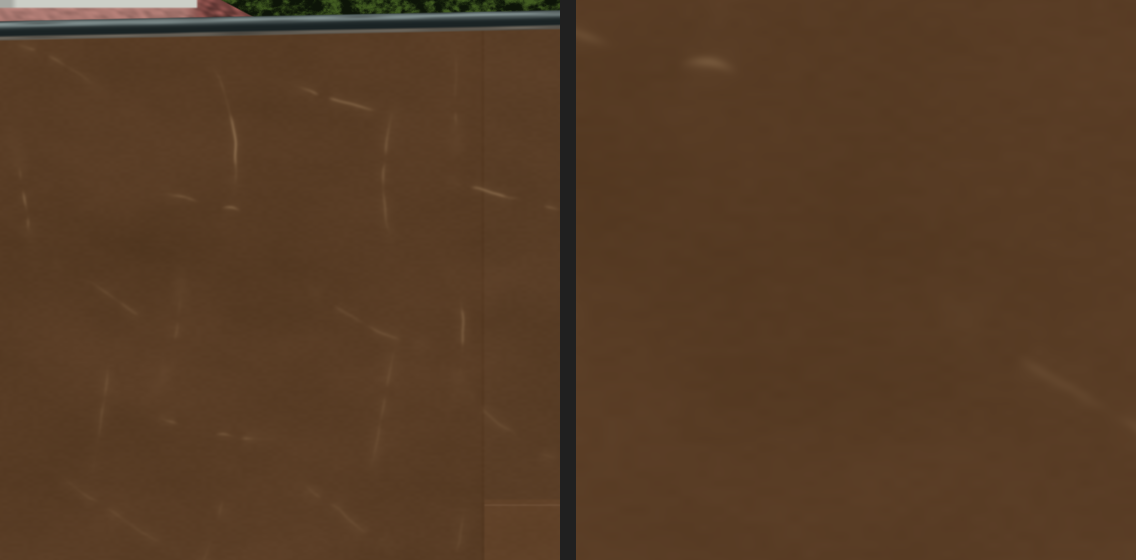
Left: the whole. Right: its middle third, enlarged.
Reproduce this texture procedurally as a three.js fragment shader.

```glsl
varying vec2 vUv;

const vec3 CLOTH_DARK = vec3(0.315, 0.212, 0.122);
const vec3 CLOTH_LIGHT = vec3(0.372, 0.255, 0.160);
const vec3 CREASE_TINT = vec3(0.57, 0.45, 0.32);
const vec3 RAIL_DARK = vec3(0.10, 0.135, 0.14);
const vec3 RAIL_SHEEN = vec3(0.43, 0.48, 0.48);
const vec3 RAIL_LIP = vec3(0.40, 0.37, 0.33);
const vec3 LEAF_DARK = vec3(0.05, 0.08, 0.03);
const vec3 LEAF_LIGHT = vec3(0.26, 0.36, 0.13);
const vec3 ROOF_RED = vec3(0.56, 0.32, 0.30);
const vec3 ROOF_PALE = vec3(0.68, 0.48, 0.45);
const vec3 WALL_WHITE = vec3(0.80, 0.81, 0.78);

float hash(vec2 p) {
  vec3 q = fract(vec3(p.xyx) * 0.1031);
  q += dot(q, q.yzx + 33.33);
  return fract((q.x + q.y) * q.z);
}

float noise(vec2 p) {
  vec2 cell = floor(p);
  vec2 f = fract(p);
  f = f * f * (3.0 - 2.0 * f);
  float low = mix(hash(cell), hash(cell + vec2(1.0, 0.0)), f.x);
  float high = mix(hash(cell + vec2(0.0, 1.0)), hash(cell + 1.0), f.x);
  return mix(low, high, f.y);
}

float fbm(vec2 p) {
  float sum = 0.0;
  float gain = 0.5;
  for (int i = 0; i < 4; i++) {
    sum += gain * noise(p);
    p = mat2(1.6, 1.2, -1.2, 1.6) * p + 7.3;
    gain *= 0.5;
  }
  return sum / 0.9375;
}

float softStep(float edge, float softness, float x) {
  return smoothstep(edge - softness, edge + softness, x);
}

float band(float center, float width, float x) {
  float d = (x - center) / width;
  return exp(-d * d);
}

// One bent crease that fades at both ends and breaks up along its length
float crease(vec2 p, vec2 center, float angle, float halfLength, float bend, float width) {
  vec2 d = p - center;
  float c = cos(angle);
  float s = sin(angle);
  vec2 q = vec2(c * d.x + s * d.y, c * d.y - s * d.x);
  q.y += bend * q.x * q.x + 0.006 * (noise(vec2(q.x * 35.0, angle * 9.0)) - 0.5);
  float ends = 1.0 - smoothstep(0.4 * halfLength, halfLength, abs(q.x));
  float broken = smoothstep(0.15, 0.75, noise(vec2(q.x * 38.0, center.x * 91.0)));
  return ends * broken * band(0.0, width, q.y);
}

// Jittered grid of creases: steep ones alternate with ones falling to the right
float creases(vec2 p) {
  float sum = 0.0;
  for (int i = 0; i < 20; i++) {
    float n = float(i);
    vec2 cell = vec2(mod(n, 4.0), floor(n / 4.0));
    float a = hash(cell + 3.7);
    float b = hash(cell + 19.1);
    float k = hash(cell + 41.9);
    vec2 center = (cell + 0.15 + 0.7 * vec2(a, b)) * vec2(0.25, 0.185);
    float steep = mod(cell.x + cell.y, 2.0);
    float angle = mix(-0.42, 1.52, steep) + 0.5 * (k - 0.5);
    float strength = mix(0.12, 0.60, k * k);
    float bend = 3.0 * (b - 0.5);
    sum += strength * crease(p, center, angle, mix(0.06, 0.13, a), bend, 0.0034);
    sum += 0.08 * crease(p, center, angle, 0.16, bend, 0.014);
  }
  return sum;
}

vec3 clothColor(vec2 p) {
  float mottle = fbm(p * vec2(4.0, 5.5) + 2.0);
  float folds = fbm(p * vec2(9.0, 16.0) + 31.0);
  float tone = 0.5 + 0.85 * (mottle - 0.5) + 0.4 * (folds - 0.5);
  vec3 color = mix(CLOTH_DARK, CLOTH_LIGHT, clamp(tone, 0.0, 1.0));
  color += 0.010 * (noise(p * vec2(110.0, 190.0)) - 0.5);

  // Overlapping sheet on the right and patch in the lower corner
  float seam = softStep(0.865, 0.0025, p.x);
  float patchMask = seam * (1.0 - softStep(0.108, 0.003, p.y));
  color += seam * 0.008 + patchMask * vec3(0.030, 0.018, 0.010);
  color -= 0.012 * band(0.862, 0.003, p.x);
  color += 0.04 * seam * band(0.098, 0.002, p.y);
  return mix(color, CREASE_TINT, clamp(creases(p), 0.0, 0.7));
}

vec3 backgroundColor(vec2 p, float depth) {
  float leaf = fbm(p * vec2(65.0, 75.0));
  vec3 color = mix(LEAF_DARK, LEAF_LIGHT, smoothstep(0.38, 0.78, leaf));
  float roof = 1.0 - softStep(0.395 + 1.9 * depth, 0.004, p.x);
  float tiles = noise(vec2(p.x * 85.0 - depth * 60.0, depth * 130.0));
  float paleRoof = 1.0 - softStep(0.345, 0.02, p.x);
  vec3 roofColor = mix(ROOF_RED * (0.55 + 0.55 * tiles), ROOF_PALE * (0.86 + 0.2 * tiles), paleRoof);
  color = mix(color, roofColor, roof);
  float wall = (1.0 - softStep(0.352, 0.003, p.x)) * (1.0 - softStep(0.014, 0.0025, depth));
  float shade = mix(0.82, 1.0, softStep(0.025, 0.008, p.x));
  return mix(color, WALL_WHITE * shade, wall);
}

vec3 railColor(vec2 p, float drop) {
  float streak = 0.8 + 0.4 * noise(vec2(p.x * 14.0, drop * 200.0));
  vec3 color = mix(RAIL_DARK, RAIL_SHEEN * streak, band(0.006, 0.0065, drop));
  return mix(color, RAIL_LIP * streak, 0.85 * softStep(0.027, 0.003, drop));
}

void main() {
  float depth = 1.0 - vUv.y;
  float drop = depth - mix(0.038, 0.018, vUv.x);
  vec3 color = backgroundColor(vUv, depth);
  color = mix(color, railColor(vUv, drop), softStep(0.0, 0.002, drop));
  color = mix(color, clothColor(vUv), softStep(0.034, 0.0025, drop));
  gl_FragColor = vec4(color, 1.0);
}
```
